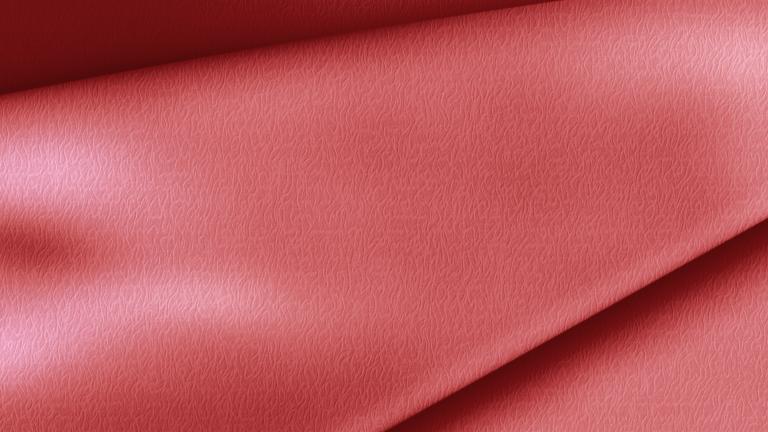
This texture is drawn by a Shadertoy shader. Its source:

```glsl
// Folded red leather: a broad lit panel between a dark upper fold and a lower sheet.
// Fold curves split the panels, soft elliptical glows shade them through one tone ramp,
// and warped ridges of gradient noise emboss the fine upright creases of the grain.

vec2 randomGradient(vec2 cell) {
    float angle = 6.2832 * fract(sin(dot(cell, vec2(127.1, 311.7))) * 43758.5);
    return vec2(cos(angle), sin(angle));
}

float gradientNoise(vec2 p) {
    vec2 i = floor(p), f = p - i;
    vec2 u = f * f * f * (f * (f * 6.0 - 15.0) + 10.0);
    vec2 e = vec2(0.0, 1.0);
    float a = dot(randomGradient(i), f);
    float b = dot(randomGradient(i + e.yx), f - e.yx);
    float c = dot(randomGradient(i + e.xy), f - e.xy);
    float d = dot(randomGradient(i + e.yy), f - e.yy);
    return mix(mix(a, b, u.x), mix(c, d, u.x), u.y);
}

// Elliptical falloff around a centre, turned by an angle
float glow(vec2 p, vec2 centre, vec2 radii, float angle) {
    float c = cos(angle), s = sin(angle);
    vec2 q = p - centre;
    q = vec2(c * q.x + s * q.y, c * q.y - s * q.x) / radii;
    return exp(-dot(q, q));
}

// Shadow-to-shine ramp in even steps of tone
vec3 leatherColor(float tone) {
    float t = clamp(tone, 0.0, 1.2) * 5.0;
    vec3 color = mix(vec3(0.32, 0.04, 0.04), vec3(0.46, 0.07, 0.08), clamp(t, 0.0, 1.0));
    color = mix(color, vec3(0.67, 0.21, 0.22), clamp(t - 1.0, 0.0, 1.0));
    color = mix(color, vec3(0.78, 0.35, 0.36), clamp(t - 2.0, 0.0, 1.0));
    color = mix(color, vec3(0.84, 0.47, 0.49), clamp(t - 3.0, 0.0, 1.0));
    color = mix(color, vec3(0.91, 0.61, 0.65), clamp(t - 4.0, 0.0, 1.0));
    return mix(color, vec3(0.96, 0.76, 0.84), clamp(t - 5.0, 0.0, 1.0));
}

// Thin ridges along the zero lines of two stretched noise layers, leaning slightly right
float creaseHeight(vec2 p) {
    float sway = gradientNoise(p * vec2(16.0, 20.0));
    float lift = gradientNoise(p * 18.0 + 31.0);
    vec2 q = p + vec2(0.012 * sway - 0.12 * p.y, 0.006 * lift);
    float coarse = abs(gradientNoise(q * vec2(78.0, 30.0)));
    float fine = abs(gradientNoise(q * vec2(125.0, 62.0) + 17.0));
    return 0.6 * (1.0 - smoothstep(0.0, 0.22, coarse))
         + 0.4 * (1.0 - smoothstep(0.0, 0.26, fine));
}

float upperFold(float x) {
    return 0.78 + 0.195 * x - 0.02 * x * x;
}

float lowerFold(float x) {
    return 0.558 * (x - 0.891);
}

float mainPanelTone(vec2 p, float belowTop, float aboveBottom) {
    float tone = 0.605;
    // Roll into the upper fold, with a pale band beneath it
    float rollDepth = mix(0.46, 0.20, smoothstep(0.7, 1.6, p.x));
    tone -= rollDepth * exp(-max(belowTop, 0.0) / 0.06);
    tone += 0.12 * glow(p, vec2(0.75, 0.80), vec2(0.60, 0.07), 0.17);
    // Shine and hollow at the left
    tone += 0.40 * glow(p, vec2(0.04, 0.60), vec2(0.32, 0.11), 0.0);
    tone -= 0.34 * glow(p, vec2(0.06, 0.43), vec2(0.22, 0.075), -0.2);
    tone += 0.46 * glow(p, vec2(0.00, 0.19), vec2(0.30, 0.11), 0.2);
    tone += 0.28 * glow(p, vec2(0.45, 0.31), vec2(0.30, 0.08), -0.12);
    tone += 0.13 * glow(p, vec2(0.35, 0.50), vec2(0.45, 0.22), 0.0);
    tone -= 0.20 * glow(p, vec2(0.50, 0.03), vec2(0.60, 0.14), 0.05);
    // Quiet middle and pale upper right corner
    tone -= 0.07 * glow(p, vec2(1.38, 0.63), vec2(0.35, 0.12), 0.2);
    tone += 0.34 * glow(p, vec2(1.68, 0.88), vec2(0.34, 0.13), 0.1);
    tone += 0.22 * glow(p, vec2(1.78, 0.70), vec2(0.12, 0.20), 0.0);
    // Lit lip along the lower fold, dark at its very edge
    float lip = (aboveBottom - 0.035) / 0.03;
    tone += 0.12 * exp(-lip * lip);
    return tone - 0.35 * exp(-max(aboveBottom, 0.0) / 0.007);
}

float upperPanelTone(float x, float aboveFold) {
    float base = 0.17 + 0.14 * smoothstep(0.2, 1.0, x);
    return base - 0.20 * exp(-max(aboveFold, 0.0) / 0.05);
}

float lowerPanelTone(float belowFold) {
    return mix(0.0, 0.76, smoothstep(-0.02, 0.19, belowFold));
}

void mainImage(out vec4 fragColor, in vec2 fragCoord) {
    vec2 p = fragCoord / iResolution.xy * vec2(16.0 / 9.0, 1.0);
    float edge = 1.2 / iResolution.y;

    // Panels separated by the two folds
    float belowTop = upperFold(p.x) - p.y;
    float aboveBottom = 0.873 * (p.y - lowerFold(p.x));
    float tone = mainPanelTone(p, belowTop, aboveBottom);
    tone = mix(upperPanelTone(p.x, -belowTop), tone, smoothstep(-edge, edge, belowTop));
    tone = mix(lowerPanelTone(-aboveBottom), tone, smoothstep(-edge, edge, aboveBottom));

    // Uneven sheen and embossed grain
    float lit = smoothstep(0.0, 0.65, tone);
    tone += 0.07 * lit * gradientNoise(p * vec2(4.0, 6.0) + 5.0);
    float height = creaseHeight(p);
    float relief = height - creaseHeight(p + vec2(0.003, -0.0015));
    tone += mix(0.02, 0.10, lit) * relief + 0.07 * lit * (height - 0.35);

    // Cool pink tint where the left side shines
    vec3 color = leatherColor(tone);
    float pinkTint = (1.0 - smoothstep(0.0, 0.8, p.x)) * smoothstep(0.6, 1.0, tone);
    color += pinkTint * vec3(0.0, 0.0, 0.05);
    fragColor = vec4(clamp(color, 0.0, 1.0), 1.0);
}
```
